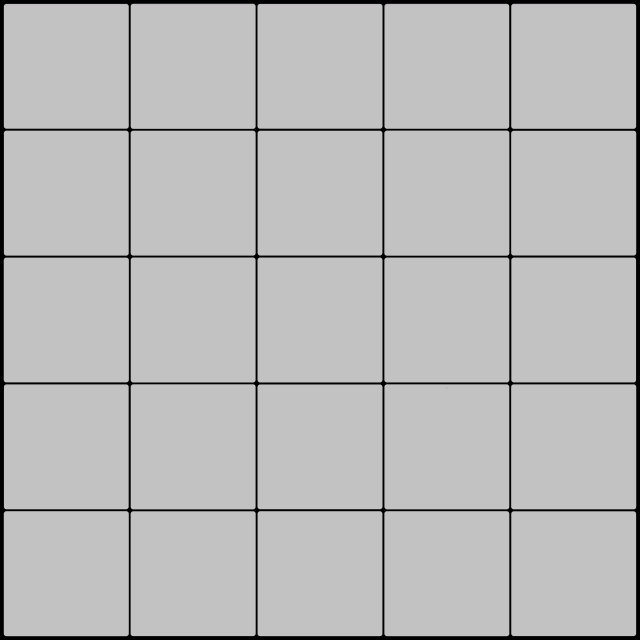
Reproduce this pattern procedurally as a WebGL 1 fragment shader.

```glsl
precision highp float;

uniform vec2 u_resolution;

const float TILES = 5.0;
const float PITCH = 0.1982;
const float GAP = 0.0030;
const float CORNER_RADIUS = 0.0042;
const vec3 GROUT_COLOR = vec3(0.0);
const vec3 TILE_COLOR = vec3(0.76);
const vec3 LIP_COLOR = vec3(0.73, 0.70, 0.74);

float roundedBox(vec2 p, vec2 halfSize, float radius) {
  vec2 q = abs(p) - halfSize + radius;
  return length(max(q, 0.0)) + min(max(q.x, q.y), 0.0) - radius;
}

// Layered sines, roughly -1 to 1
float layeredSines(vec2 p) {
  return 0.6 * sin(p.x * 2.3 + p.y * 4.1) + 0.4 * sin(p.x * 5.7 - p.y * 3.2 + 1.3);
}

// Coverage of a shape from its signed distance
float coverage(float dist, float pixel) {
  return clamp(0.5 - dist / pixel, 0.0, 1.0);
}

// Small uneven differences in tile size
vec2 tileHalfSize(vec2 cell, float variation) {
  vec2 unevenness = vec2(layeredSines(cell), layeredSines(cell.yx + 7.0));
  return vec2(0.5 * (PITCH - GAP)) + variation * unevenness;
}

float speck(vec2 p, vec2 center, float radius) {
  return 1.0 - smoothstep(0.3 * radius, radius, length(p - center));
}

void main() {
  float canvas = min(u_resolution.x, u_resolution.y);
  vec2 uv = (gl_FragCoord.xy - 0.5 * u_resolution) / canvas + 0.5;
  float pixel = 1.0 / canvas;

  // Centered grid, clamped so the margin stays grout
  vec2 grid = (uv - 0.5) / PITCH + 0.5 * TILES;
  vec2 cell = clamp(floor(grid), 0.0, TILES - 1.0);
  vec2 local = (grid - cell - 0.5) * PITCH;

  vec2 halfSize = tileHalfSize(cell, 0.00015);
  float tile = coverage(roundedBox(local, halfSize, CORNER_RADIUS), pixel);

  // Faint tinted lip along the upper edge of the top row
  float topRow = step(TILES - 1.5, cell.y);
  float lip = topRow * smoothstep(halfSize.y - 0.004, halfSize.y, local.y);
  vec3 surface = mix(TILE_COLOR, LIP_COLOR, 0.6 * lip);

  // Slight wear mark
  surface -= 0.05 * speck(uv, vec2(0.698, 0.394), 0.002);

  gl_FragColor = vec4(mix(GROUT_COLOR, surface, tile), 1.0);
}
```
